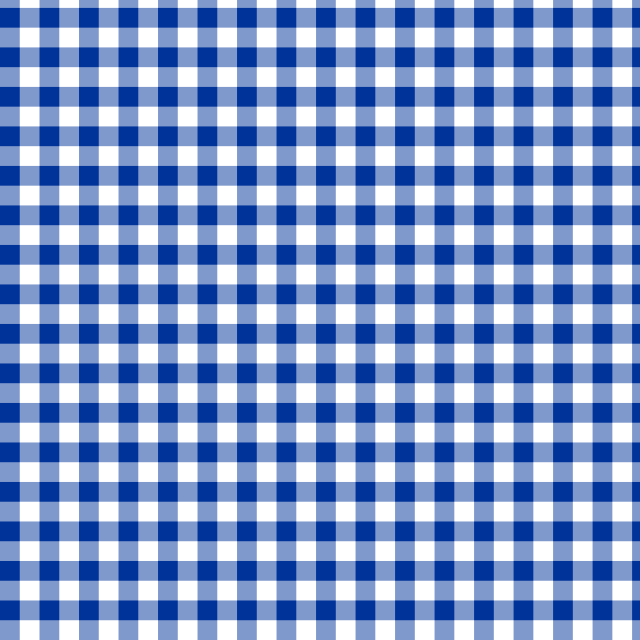
Write a three.js fragment shader that draws this pattern.

```glsl
// Blue and white gingham cloth: equal vertical and horizontal bands cross.
// Each band lays down half the dye, so crossings are full blue, single
// bands are mid blue and the gaps stay white.

varying vec2 vUv;

const float REPEATS = 16.2;               // periods across the canvas
const float BAND_WIDTH = 0.5;             // dyed share of one period
const vec2 BAND_START = vec2(0.0, 0.5);   // start of the dyed band, in periods
const vec3 WHITE = vec3(1.0);
const vec3 BLUE = vec3(0.0, 0.2, 0.6);

// Total band length from 0 up to x, for bands starting at each whole number
vec2 bandIntegral(vec2 x, float width) {
  return floor(x) * width + min(fract(x), width);
}

// Share of a filter footprint centred on x that lies inside the bands
vec2 bandCoverage(vec2 x, float width, vec2 footprint) {
  vec2 halfSize = 0.5 * footprint;
  vec2 covered = bandIntegral(x + halfSize, width)
               - bandIntegral(x - halfSize, width);
  return covered / footprint;
}

void main() {
  vec2 cell = vUv * REPEATS;
  vec2 footprint = max(fwidth(cell), vec2(0.0001));

  // x holds the vertical bands, y the horizontal ones
  vec2 bands = bandCoverage(cell - BAND_START, BAND_WIDTH, footprint);
  float dye = 0.5 * (bands.x + bands.y);

  gl_FragColor = vec4(mix(WHITE, BLUE, dye), 1.0);
}
```
